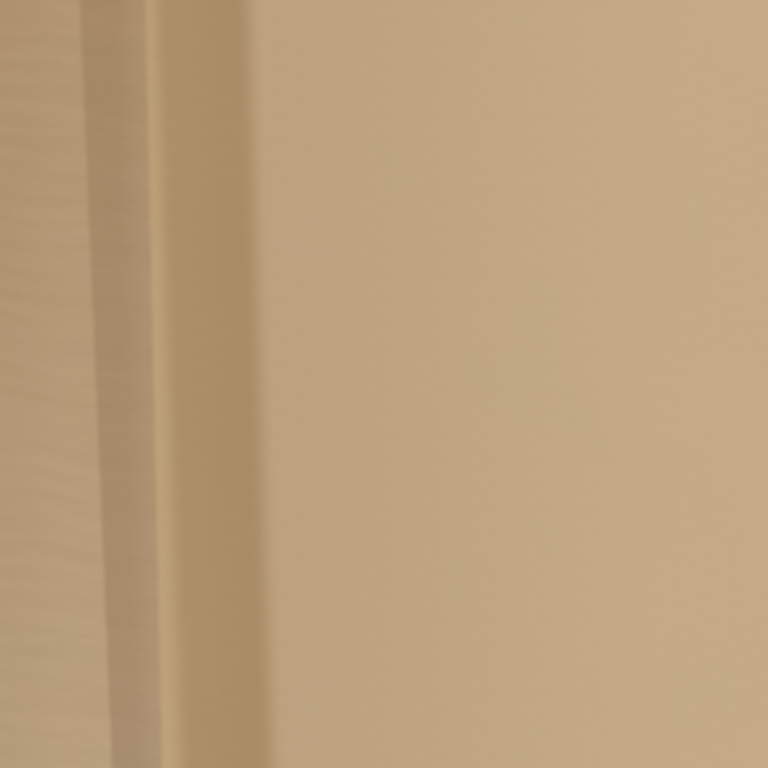
Reproduce this texture procedurally as a Shadertoy shader.

```glsl
// Draws softly lit tan cloth with a shaded vertical fold and a pale ridge at the left.

// Layered sines, each turned and bent by the one before; about -1 to 1.
float layeredSines(vec2 p) {
    float sum = 0.0, weight = 0.5;
    for (int i = 0; i < 4; i++) {
        sum += weight * sin(p.x + 1.3 * sin(p.y)) * cos(p.y + 0.7 * sin(p.x));
        p = mat2(1.5, 1.1, -1.1, 1.5) * p + 2.3;
        weight *= 0.6;
    }
    return sum;
}

// Smooth step centred on zero.
float softEdge(float distance, float halfWidth) {
    return smoothstep(-halfWidth, halfWidth, distance);
}

void mainImage(out vec4 fragColor, in vec2 fragCoord) {
    vec2 uv = fragCoord / iResolution.xy;

    // Signed distances to the three leaning edges
    float ragged = 0.0008 * layeredSines(vec2(2.0, uv.y * 60.0));
    float strip = uv.x - (0.146 - 0.042 * uv.y) + ragged;
    float ridge = uv.x - (0.211 - 0.022 * uv.y) + ragged;
    float panel = uv.x - (0.354 - 0.030 * uv.y);

    // Base colours, from left to right
    vec3 leftCloth = mix(vec3(0.725, 0.625, 0.495), vec3(0.700, 0.585, 0.450), uv.y);
    leftCloth -= 0.015 * smoothstep(0.1, 0.0, uv.x);
    vec3 shadow = mix(vec3(0.655, 0.555, 0.430), vec3(0.650, 0.535, 0.400), uv.y);
    shadow += 0.025 * smoothstep(-0.045, 0.0, ridge);
    vec3 band = mix(vec3(0.675, 0.560, 0.410), vec3(0.665, 0.550, 0.400),
                    smoothstep(0.04, 0.11, ridge));
    vec3 openCloth = mix(vec3(0.740, 0.635, 0.500), vec3(0.770, 0.670, 0.525),
                         smoothstep(0.35, 0.95, uv.x));

    // Pale ridge that narrows upward
    float ridgeWidth = mix(0.030, 0.020, uv.y);
    float glow = 1.0 - smoothstep(0.2 * ridgeWidth, 1.4 * ridgeWidth, ridge);
    band += vec3(0.070, 0.075, 0.070) * glow * mix(1.0, 0.75, uv.y);

    // Fine slanted creases, strongest on the left strip
    float creaseHeight = uv.y + 0.12 * uv.x + 0.004 * sin(uv.x * 35.0 + uv.y * 9.0);
    float creases = layeredSines(vec2(uv.x * 8.0, creaseHeight * 95.0));
    leftCloth += 0.011 * creases;
    shadow += 0.007 * creases;

    // Joined regions
    vec3 color = mix(leftCloth, shadow, softEdge(strip, 0.005));
    color = mix(color, band, softEdge(ridge, 0.005));
    color = mix(color, openCloth, softEdge(panel, 0.018));

    // Warm and cool mottling with a faint weave
    float mottle = layeredSines(uv * vec2(13.0, 10.0) + 1.7);
    float weave = layeredSines(uv * vec2(90.0, 210.0));
    color += vec3(0.004, -0.001, 0.001) * mottle + 0.004 * weave;

    fragColor = vec4(clamp(color, 0.0, 1.0), 1.0);
}
```
